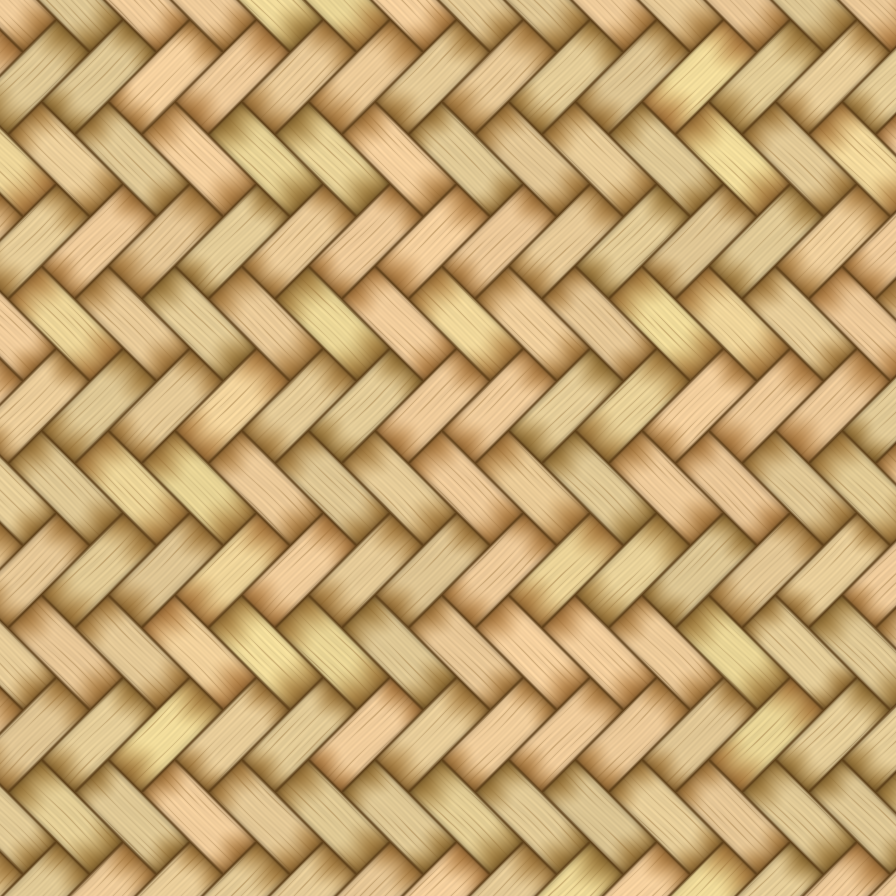
Give the GLSL for this texture, as a Shadertoy shader.

```glsl
const float LEN = 2.465;  // visible strip length, in strip widths

float hash(vec3 p) {
    p = fract(p * vec3(0.1031, 0.1137, 0.0973) + 0.37);
    p += dot(p, p.yzx + 33.33);
    return fract((p.x + p.y) * p.z);
}

// Finds the strip under uv: returns (along, across), writes its id
vec2 findStrip(vec2 uv, out vec3 id) {
    float row = round((uv.x - uv.y) * 0.5 / LEN);
    vec2 local = vec2(0.0);
    id = vec3(0.0);
    for (int i = 0; i < 2; i++) {
        float m = row + float(i);
        vec2 q = uv + m * vec2(-LEN, LEN);
        float n = floor(q.y);
        float along = q.x - n + LEN;
        if (along >= 0.0 && along <= LEN) {
            local = vec2(along, q.y - n);
            id = vec3(n, m, 0.0);
        }
        n = ceil(q.x);
        along = q.y - n + LEN;
        if (along >= 0.0 && along <= LEN) {
            local = vec2(along, q.x - n + 1.0);
            id = vec3(n, m, 7.0);
        }
    }
    return local;
}

// Fine fibres running along a strip, from layered sines
float fibres(vec2 s, float seed) {
    float b = s.y + 0.012 * sin(s.x * 2.3 + seed * 40.0);
    float g = 0.45 * sin(b * 51.0 + seed * 61.0);
    g += 0.35 * sin(b * 83.0 + seed * 97.0 + 0.6 * sin(s.x * 3.1));
    g += 0.3 * sin(b * 29.0 - seed * 33.0) * sin(s.x * 2.7 + b * 19.0 + seed * 71.0);
    return g;
}

void mainImage(out vec4 fragColor, in vec2 fragCoord) {
    vec2 p = fragCoord / iResolution.y;
    p = vec2(p.x, 1.0 - p.y) * 13.43 - vec2(5.35, 5.717);
    float pixel = 19.0 / iResolution.y;

    vec3 id;
    vec2 s = findStrip(vec2(p.x + p.y, p.x - p.y), id);
    float seed = hash(id);
    float tone = hash(id + 19.0);

    // Straw tint: khaki to peach, with a few yellow strips
    vec3 color = mix(vec3(0.87, 0.78, 0.58), vec3(0.93, 0.79, 0.60), smoothstep(0.2, 0.8, seed));
    color = mix(color, vec3(0.92, 0.84, 0.59), smoothstep(0.75, 0.9, tone));
    color *= 0.98 + 0.05 * hash(id + 43.0);

    // Fibres, with sparse darker streaks
    float grain = fibres(s, seed);
    color *= 1.0 + 0.05 * grain;
    color = mix(color, vec3(0.70, 0.54, 0.31), 0.4 * smoothstep(0.45, 1.0, -grain));

    // Ends dip under the crossing strips
    float end = min(s.x, LEN - s.x);
    float side = min(s.y, 1.0 - s.y);
    float reach = 0.65 + 0.3 * tone;
    float dip = 1.0 - smoothstep(-0.1, reach, end + 0.06 * sin(s.y * 9.0 + seed * 50.0));
    vec3 shade = mix(vec3(0.57, 0.42, 0.17), vec3(0.66, 0.44, 0.20), seed);
    color = mix(color, shade, 0.9 * dip);
    color *= 1.0 - 0.25 * exp(-end * 9.0);

    // Rounded sides and dark seams
    color *= 1.0 - 0.14 * (1.0 - smoothstep(0.0, 0.16, side));
    float seam = 1.0 - smoothstep(0.0, 0.03 + pixel, min(end, side));
    color = mix(color, vec3(0.35, 0.23, 0.08), 0.8 * seam);

    fragColor = vec4(color, 1.0);
}
```
